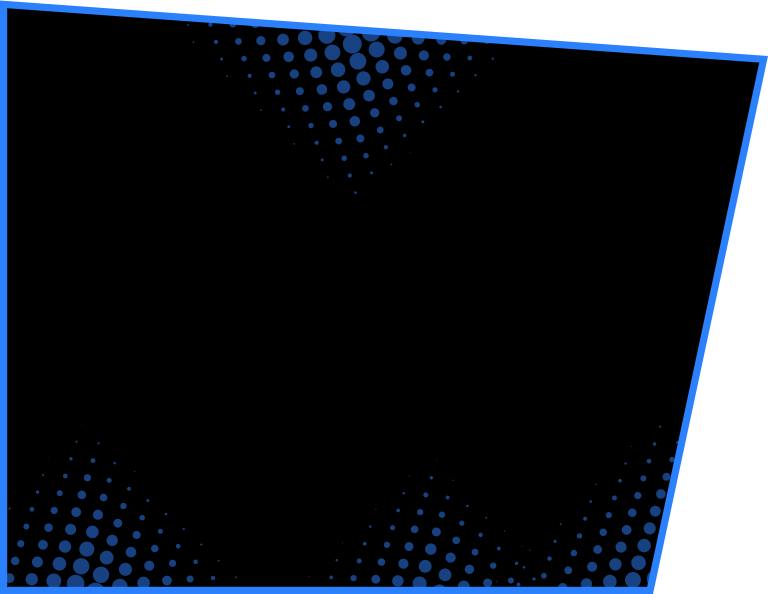
A WebGL 1 fragment shader for this background:

```glsl
precision highp float;

uniform vec2 u_resolution;

#define CANVAS vec2(768.0, 594.0)
#define BORDER 7.2
#define COLUMN_GAP 22.6
#define ROW_GAP 17.2
#define SLANT 0.325
#define FALLOFF 0.055
#define WHITE vec3(1.0)
#define BLACK vec3(0.0)
#define FRAME_BLUE vec3(0.17, 0.50, 0.99)
#define DOT_BLUE vec3(0.09, 0.255, 0.50)

// Smooth coverage of a shape from its signed distance
float cover(float dist) {
  float pixel = CANVAS.y / u_resolution.y;
  return clamp(0.5 - dist / pixel, 0.0, 1.0);
}

// Signed distance to the line a-b, negative on its right-hand side
float sideDistance(vec2 p, vec2 a, vec2 b) {
  vec2 along = normalize(b - a);
  return dot(p - a, vec2(-along.y, along.x));
}

// Slanted four-sided panel, corners taken clockwise
float panelDistance(vec2 p) {
  vec2 topLeft = vec2(0.0, 593.5);
  vec2 topRight = vec2(768.0, 538.0);
  vec2 bottomRight = vec2(653.0, 0.0);
  float top = sideDistance(p, topLeft, topRight);
  float right = sideDistance(p, topRight, bottomRight);
  return max(max(top, right), max(-p.x, -p.y));
}

// Vertical shift of a column: steep near the anchor, then levelling out
float columnShift(float column) {
  float steps = column < 0.0 ? 0.8 - column : column;
  return 16.0 * (1.0 - exp(-0.42 * steps));
}

// Halftone cluster on slanted columns, dots shrinking away from the centre
float halftone(vec2 p, vec2 anchor, vec2 centre, float maxRadius) {
  float column = floor((p.x - SLANT * p.y - anchor.x) / COLUMN_GAP + 0.5);
  float base = anchor.y + columnShift(column);
  float row = floor((p.y - base) / ROW_GAP + 0.5);
  float ink = 0.0;
  for (int i = -1; i <= 1; i++) {
    float y = base + (row + float(i)) * ROW_GAP;
    vec2 dotPos = vec2(anchor.x + column * COLUMN_GAP + SLANT * y, y);
    vec2 away = abs(dotPos - centre);
    float radius = maxRadius - FALLOFF * (away.x + away.y);
    float disc = cover(length(p - dotPos) - radius);
    ink = max(ink, disc * smoothstep(0.0, 0.8, radius));
  }
  return ink;
}

void main() {
  vec2 p = gl_FragCoord.xy / u_resolution * CANVAS;
  vec2 flipped = vec2(p.x, CANVAS.y - p.y);

  // Dot clusters: one hanging from the top, three rising from the bottom
  float ink = halftone(flipped, vec2(338.0, 9.6), vec2(354.0, 30.0), 10.3);
  ink = max(ink, halftone(p, vec2(94.8, 2.0), vec2(87.0, -4.0), 10.2));
  ink = max(ink, halftone(p, vec2(438.8, 2.0), vec2(430.0, -4.0), 8.4));
  ink = max(ink, halftone(p, vec2(538.0, 1.0), vec2(665.0, 0.0), 10.5));

  // Panel fill, then its border and the area outside
  float panel = panelDistance(p);
  vec3 color = mix(BLACK, DOT_BLUE, ink);
  color = mix(FRAME_BLUE, color, cover(panel + BORDER));
  color = mix(WHITE, color, cover(panel));
  gl_FragColor = vec4(color, 1.0);
}
```
